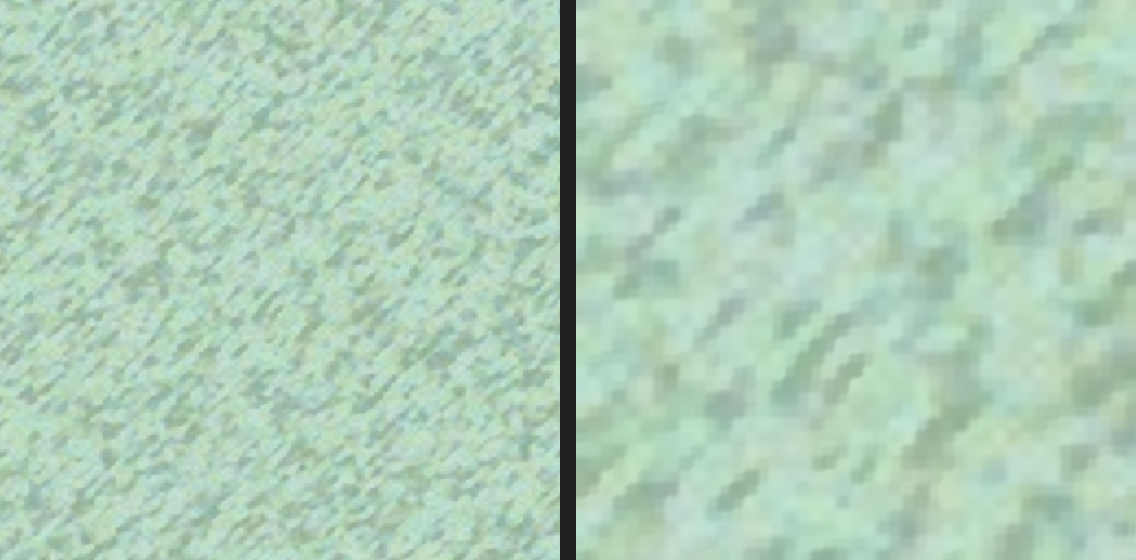
Left: the whole. Right: its middle third, enlarged.
Give the GLSL for this texture, as a three.js fragment shader.

```glsl
// Pale mint woven or stone-like surface, flecked with short dark diagonal marks.
// Stretched and round value noise make the marks; slower noise adds blue, straw
// and rose tints, and a soft cell grid gives the slightly blocky grain.

#define LIGHT_MINT vec3(0.735, 0.862, 0.777)
#define DARK_SAGE vec3(0.590, 0.710, 0.635)
#define BLUE_SHIFT vec3(-0.012, 0.002, 0.095)
#define ROSE_SHIFT vec3(0.045, -0.018, 0.010)
#define STREAK_ANGLE 0.76
#define STREAK_FREQ vec2(30.0, 92.0)
#define FLECK_FREQ vec2(64.0, 78.0)
#define TINT_FREQ 54.0
#define GRAIN_CELLS 128.0
#define GRAIN_AMOUNT 0.062
#define MARK_START 0.34
#define MARK_FULL 0.86

varying vec2 vUv;

float hash(vec2 p) {
  return fract(sin(dot(p, vec2(127.1, 311.7))) * 43758.5453);
}

float valueNoise(vec2 p) {
  vec2 cell = floor(p);
  vec2 f = fract(p);
  f = f * f * (3.0 - 2.0 * f);
  float low = mix(hash(cell), hash(cell + vec2(1.0, 0.0)), f.x);
  float high = mix(hash(cell + vec2(0.0, 1.0)), hash(cell + vec2(1.0)), f.x);
  return mix(low, high, f.y);
}

vec2 rotate(vec2 p, float angle) {
  float c = cos(angle);
  float s = sin(angle);
  return vec2(c * p.x + s * p.y, c * p.y - s * p.x);
}

// Flattens each grain cell a little while staying continuous
vec2 softCells(vec2 p) {
  vec2 g = p * GRAIN_CELLS;
  return (floor(g) + smoothstep(0.1, 0.9, fract(g))) / GRAIN_CELLS;
}

// Dark marks: long diagonal streaks mixed with small flecks
float markTone(vec2 p) {
  float bend = valueNoise(p * 9.0 + 3.7) - 0.5;
  vec2 along = rotate(p, STREAK_ANGLE) + vec2(0.0, 0.008 * bend);
  float streaks = valueNoise(along * STREAK_FREQ + 17.0);
  float flecks = valueNoise(rotate(p, 0.3) * FLECK_FREQ + 41.0);
  float patches = valueNoise(p * 8.0 + 5.3) - 0.5;
  return 0.54 * streaks + 0.46 * flecks + 0.04 * patches;
}

void main() {
  vec2 p = softCells(vUv);

  // Light ground and dark marks
  float mark = smoothstep(MARK_START, MARK_FULL, markTone(p));
  vec3 color = mix(LIGHT_MINT, DARK_SAGE, mark);

  // Blue against straw, and faint rose against green
  float blue = valueNoise(rotate(p, 0.5) * TINT_FREQ + 71.0) - 0.5;
  blue += 0.25 * (valueNoise(p * 11.0 + 23.0) - 0.5);
  float rose = valueNoise(rotate(p, 1.1) * TINT_FREQ * 0.8 + 97.0) - 0.5;
  color += BLUE_SHIFT * blue + ROSE_SHIFT * rose;

  // Fine grain
  color += GRAIN_AMOUNT * (valueNoise(vUv * GRAIN_CELLS) - 0.5);

  gl_FragColor = vec4(color, 1.0);
}
```
